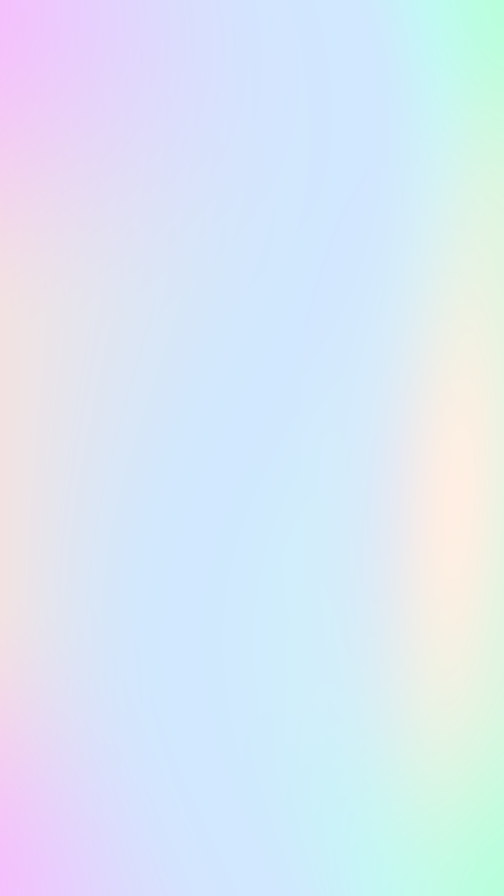
Reproduce this background procedurally as a Shadertoy shader.

```glsl
// Soft pastel mesh gradient: a winding pale-blue ridge parts a magenta-to-cream
// left side from a cyan-to-mint right side, with a peach glow near the right edge.
// Each side is a ramp measured from the ridge; the glow is a lopsided Gaussian.

const vec3 RIDGE_BLUE = vec3(0.82, 0.91, 0.995);
const vec3 MAGENTA    = vec3(0.96, 0.755, 0.99);
const vec3 CREAM      = vec3(0.95, 0.89, 0.885);
const vec3 CYAN_VIVID = vec3(0.76, 0.98, 0.96);
const vec3 CYAN_PALE  = vec3(0.81, 0.955, 0.975);
const vec3 MINT_VIVID = vec3(0.72, 1.0, 0.87);
const vec3 MINT_PALE  = vec3(0.84, 0.97, 0.885);
const vec3 LAVENDER   = vec3(0.89, 0.88, 0.99);
const vec3 PEACH      = vec3(1.0, 0.935, 0.89);

const float RIDGE_SWING  = 0.175;
const float RIDGE_LOW    = 0.30;  // height where the ridge lies furthest left
const float RIDGE_PERIOD = 1.12;
const float GLOW_HEIGHT  = 0.44;
const float GLOW_TALL    = 0.29;
const float GLOW_INNER   = 0.22;  // reach towards the ridge
const float GLOW_OUTER   = 0.11;  // reach towards the right edge
const float HALF_PI      = 1.570796;

// Horizontal position of the blue ridge at height y
float ridgeX(float y) {
    float phase = 4.0 * HALF_PI * (y - RIDGE_LOW) / RIDGE_PERIOD;
    return 0.51 + 0.06 * y - RIDGE_SWING * cos(phase);
}

// Strength near the bottom and top ends, with separate reaches
float endWeight(float y, float bottomReach, float topReach) {
    return 1.0 - smoothstep(0.0, bottomReach, y) + smoothstep(1.0 - topReach, 1.0, y);
}

// Left edge colour, easing into the ridge
vec3 leftSide(float x, float y, float ridge) {
    vec3 edge = mix(CREAM, MAGENTA, endWeight(y, 0.35, 0.38));
    float s = clamp(x / ridge, 0.0, 1.0);
    return mix(edge, RIDGE_BLUE, sin(s * HALF_PI));
}

// Ridge through cyan to mint, more vivid in the corners
vec3 rightSide(float x, float y, float ridge) {
    float vivid = endWeight(y, 0.25, 0.25);
    float t = clamp((x - ridge) / (1.0 - ridge), 0.0, 1.0);
    vec3 cyan = mix(CYAN_PALE, CYAN_VIVID, vivid);
    vec3 mint = mix(MINT_PALE, MINT_VIVID, vivid);
    vec3 color = mix(RIDGE_BLUE, cyan, smoothstep(0.0, 0.6, t));
    return mix(color, mint, smoothstep(0.4, 1.0, t));
}

// Lavender-rimmed peach glow, leaning right as it rises
vec3 addGlow(vec3 base, vec2 uv) {
    float dx = uv.x - (0.88 + 0.11 * (uv.y - 0.2));
    float dy = (uv.y - GLOW_HEIGHT) / GLOW_TALL;
    float nx = dx / (dx < 0.0 ? GLOW_INNER : GLOW_OUTER);
    float glow = exp(-nx * nx - dy * dy);
    vec3 warm = mix(LAVENDER, PEACH, smoothstep(-GLOW_INNER, 0.0, dx));
    return mix(base, warm, glow);
}

void mainImage(out vec4 fragColor, in vec2 fragCoord) {
    vec2 uv = fragCoord / iResolution.xy;
    float ridge = ridgeX(uv.y);
    vec3 color = uv.x < ridge ? leftSide(uv.x, uv.y, ridge)
                              : rightSide(uv.x, uv.y, ridge);
    fragColor = vec4(addGlow(color, uv), 1.0);
}
```
